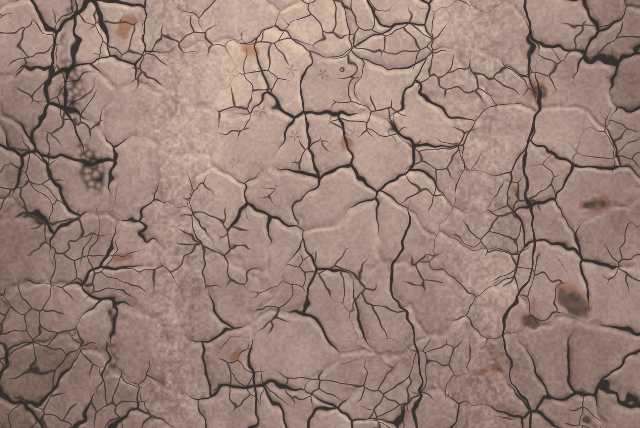
A WebGL 1 fragment shader for this texture:

```glsl
precision highp float;
// Sunlit dry mud: cracked plates, rough wheel-track bands, crumbs, pits and rust stains.
uniform vec2 u_resolution;

const vec3 SHADOW = vec3(0.24, 0.22, 0.21);
const vec3 UMBER = vec3(0.41, 0.33, 0.30);
const vec3 CLAY = vec3(0.54, 0.44, 0.41);
const vec3 MUD = vec3(0.64, 0.54, 0.51);
const vec3 DUST = vec3(0.73, 0.63, 0.58);
const vec3 SUN = vec3(0.88, 0.77, 0.67);
const vec3 RUST = vec3(0.50, 0.31, 0.22);
const float PLATE_SCALE = 8.0;
const float HAIR_SCALE = 17.0;
const float CRACK_WIDTH = 0.0036;
const float CRACK_TONE = 0.17;
const float GRAIN = 0.13;

vec2 hash2(vec2 p) {
  vec3 q = fract(p.xyx * vec3(0.1031, 0.1030, 0.0973));
  q += dot(q, q.yzx + 33.33);
  return fract((q.xx + q.yz) * q.zy);
}

float noise(vec2 p) {
  vec2 i = floor(p), f = fract(p);
  f = f * f * (3.0 - 2.0 * f);
  return mix(mix(hash2(i).x, hash2(i + vec2(1, 0)).x, f.x),
             mix(hash2(i + vec2(0, 1)).x, hash2(i + vec2(1, 1)).x, f.x), f.y);
}

// Cellular noise: x = distance to border, y = distance to centre, z = cell value.
vec3 cells(vec2 p) {
  vec2 base = floor(p), f = fract(p), nearCell = vec2(0), nearVec = vec2(0);
  float best = 9.0, border = 9.0;
  for (int j = -1; j <= 1; j++) for (int i = -1; i <= 1; i++) {
    vec2 g = vec2(i, j), r = g + 0.9 * hash2(base + g) - f;
    if (dot(r, r) < best) { best = dot(r, r); nearCell = g; nearVec = r; }
  }
  for (int j = -2; j <= 2; j++) for (int i = -2; i <= 2; i++) {
    vec2 g = nearCell + vec2(i, j), r = g + 0.9 * hash2(base + g) - f, d = r - nearVec;
    if (dot(d, d) > 0.0001) border = min(border, dot(0.5 * (r + nearVec), normalize(d)));
  }
  return vec3(border, sqrt(best), hash2(base + nearCell + 7.0).y);
}

// Bends straight cell borders into ragged cracks.
vec2 ragged(vec2 p) {
  vec2 w = 0.018 * sin(p.yx * vec2(17.0, 14.0) + 2.0 * sin(p * 9.0));
  w += 0.030 * (vec2(noise(p * 19.0), noise(p * 19.0 + 40.0)) - 0.5);
  return p + w + 0.012 * (vec2(noise(p * 55.0), noise(p * 55.0 + 80.0)) - 0.5);
}

float bump(float x, float center, float width) {
  float t = (x - center) / width;
  return exp(-t * t);
}

// Share of a pixel covered by a line of half width w.
float line(float d, float w) {
  float px = 1.0 / u_resolution.y;
  return clamp((w - d) / px + 0.5, 0.0, 1.0) * min(1.0, 2.0 * w / px);
}

float ramp(float a, float b, float x) { return clamp((x - a) / (b - a), 0.0, 1.0); }

vec3 earth(float tone) {
  vec3 c = mix(SHADOW, UMBER, ramp(0.22, 0.35, tone));
  c = mix(c, CLAY, ramp(0.35, 0.46, tone));
  c = mix(c, MUD, ramp(0.46, 0.56, tone));
  c = mix(c, DUST, ramp(0.56, 0.65, tone));
  c = mix(c, SUN, ramp(0.65, 0.78, tone));
  return c * clamp(tone / 0.22, 0.3, 1.0);
}

void main() {
  vec2 p = gl_FragCoord.xy / u_resolution.y;
  p.x += 0.5 * (1.5 - u_resolution.x / u_resolution.y);
  float leftSide = 1.0 - smoothstep(0.28, 0.38, p.x);
  float rough = max(bump(p.x, 0.41, 0.075), 0.85 * bump(p.x, 1.13, 0.09));
  float patches = noise(p * 6.0 + 3.0);

  // Broad light: bright top centre, dim sides and lower left.
  float tone = 0.585 + 0.14 * bump(p.x, 0.72, 0.42) * smoothstep(0.35, 1.0, p.y);
  tone += 0.09 * leftSide * smoothstep(0.65, 1.0, p.y);
  tone -= 0.12 * (1.0 - smoothstep(0.0, 0.50, p.x)) + 0.07 * smoothstep(1.0, 1.5, p.x);
  tone -= 0.05 * (1.0 - smoothstep(0.0, 0.4, p.y));

  // Soil texture: mottling, fine grain and lumps in the bands.
  vec3 lump = cells(p * 62.0);
  tone += 0.08 * (patches - 0.5) + 0.06 * (noise(p * 27.0) - 0.5);
  tone += GRAIN * (0.5 + 0.5 * rough) * (noise(p * 150.0) + 0.6 * noise(p * 290.0) - 0.8);
  tone += rough * (0.09 * (noise(p * vec2(75.0, 38.0)) - 0.5) + 0.08 * (0.4 - lump.y) - 0.01);

  // Plates with a sunlit rim and a shaded far edge.
  vec2 q = ragged(p);
  vec3 plate = cells(q * PLATE_SCALE);
  float d = plate.x / PLATE_SCALE;
  float dLit = cells(ragged(p + vec2(0.002, 0.006)) * PLATE_SCALE).x / PLATE_SCALE;
  float relief = smoothstep(0.0, 0.015, d) - smoothstep(0.0, 0.015, dLit);
  tone += (0.05 * (plate.z - 0.5) + 0.13 * relief) * (1.0 - 0.7 * rough);
  float width = CRACK_WIDTH * smoothstep(0.18, 0.75, noise(p * 8.0 + 20.0)) * (1.0 - 0.85 * rough);
  float crack = line(d, width * (1.0 + 0.3 * leftSide));

  // Hairline cracks, densest at the left.
  float hair = cells(q * HAIR_SCALE + 11.0).x / HAIR_SCALE;
  float hairMask = smoothstep(0.46, 0.72, noise(p * 11.0 + 60.0) + 0.16 * leftSide - 0.1 * rough);
  crack = max(crack, 0.85 * line(hair, 0.0017 * hairMask));

  // Long cracks running top to bottom; the first is filled with crumbs.
  for (int i = 0; i < 3; i++) {
    float k = float(i);
    float path = 0.2 + 0.76 * min(k, 1.0) + 0.27 * max(k - 1.0, 0.0);
    path += 0.025 * sin(5.0 * p.y + 2.0 * k) + 0.015 * sin(13.0 * p.y + k);
    float off = abs(q.x - path);
    crack = max(crack, line(off, 0.0035 * smoothstep(0.2, 0.6, noise(vec2(p.y * 7.0, k * 9.0)))));
    if (i == 0) {
      float crumbs = (1.0 - smoothstep(0.008, 0.04, off)) * smoothstep(0.3, 0.55, noise(p * 10.0 + 5.0));
      tone = mix(tone, 0.60 - 0.55 * lump.y + 0.1 * (lump.z - 0.5), 0.85 * crumbs);
    }
  }
  tone -= 0.07 * (1.0 - smoothstep(0.0, 0.012, d)) * smoothstep(0.001, 0.003, width);

  // Small dry tufts: dark spokes in the sunny part.
  vec2 tuftCell = floor(p * 14.0), seed = hash2(tuftCell + 90.0);
  vec2 t = fract(p * 14.0) - 0.3 - 0.4 * seed;
  float spokes = pow(abs(cos(2.5 * atan(t.y, t.x + 0.0001) + 6.0 * seed.y)), 8.0);
  float tuft = spokes * (1.0 - smoothstep(0.05, 0.27, length(t))) * step(0.5, seed.x);
  tone -= 0.24 * tuft * bump(p.x, 0.68, 0.2) * smoothstep(0.5, 0.7, p.y);

  // Pits gather at the right; shallow ones are only rust stains.
  float pit = 0.0, stain = 0.0;
  for (int i = 0; i < 12; i++) {
    float k = float(i), deep = mod(k, 2.0);
    vec2 h = hash2(vec2(k, 4.0 + 3.0 * k));
    vec2 c = vec2(mix(0.05 + 1.4 * h.x, 1.2 + 0.25 * h.x, deep), fract(0.12 + 0.381 * k));
    float r = length((q - c) * vec2(1.0, 1.25)) + 0.028 * (noise(p * 48.0) - 0.5);
    float size = 0.014 + 0.016 * h.y;
    stain = max(stain, 1.0 - smoothstep(0.6 * size, 1.4 * size, r));
    pit = max(pit, deep * (1.0 - smoothstep(0.4 * size, size, r + 0.25 * (p.y - c.y))));
  }
  tone = mix(tone, 0.21 + 0.14 * noise(p * 80.0), 0.85 * pit);
  vec3 color = earth(mix(tone, CRACK_TONE, 0.92 * crack));
  color = mix(color, RUST * (0.5 + tone), 0.6 * stain * (1.0 - pit) * (1.0 - crack));
  gl_FragColor = vec4(color, 1.0);
}
```
